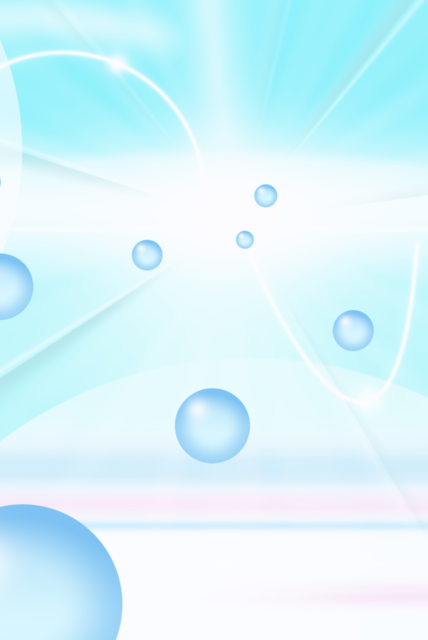
Give the GLSL for this background, as a WebGL 2 fragment shader.

```glsl
#version 300 es
precision highp float;
// Glassy bubbles floating over a pale aqua sky with a white central flare.
// Soft gradients form the sky and horizon; angular wedges form the rays;
// circles and a sampled Bezier curve form the dome, halo and light trails.

uniform vec2 u_resolution;
out vec4 fragColor;

// Positions use the canvas width as one unit; the height is 1.5.
const float HEIGHT = 1.5;
const vec2 FLARE = vec2(0.557, 0.98);
const vec3 DOME = vec3(0.586, -0.316, 0.977);
const vec3 HALO = vec3(-0.604, 1.152, 0.656);
const vec3 TRAIL = vec3(0.146, 1.045, 0.332);
const int TRAIL_STEPS = 24;

const vec3 WHITE = vec3(0.99, 0.99, 1.0);
const vec3 CYAN = vec3(0.53, 0.94, 0.985);
const vec3 AQUA = vec3(0.72, 0.965, 0.985);
const vec3 MIST = vec3(0.91, 0.985, 0.99);
const vec3 HORIZON_BLUE = vec3(0.79, 0.92, 0.985);
const vec3 PINK = vec3(0.985, 0.875, 0.96);
const vec3 RAY_SHADE = vec3(0.64, 0.83, 0.85);
const vec3 BUBBLE_BLUE = vec3(0.47, 0.75, 0.95);
const vec3 BUBBLE_PALE = vec3(0.84, 0.96, 0.995);

// Bubble centre and radius.
const vec3 BUBBLES[8] = vec3[8](
  vec3(0.623, 1.041, 0.027), vec3(0.574, 0.938, 0.021),
  vec3(0.345, 0.902, 0.036), vec3(0.828, 0.725, 0.048),
  vec3(0.498, 0.502, 0.088), vec3(0.0, 0.828, 0.078),
  vec3(0.053, 0.084, 0.234), vec3(-0.022, 1.072, 0.024));

// Ray angle, angular width and strength.
const vec3 RAYS[7] = vec3[7](
  vec3(0.90, 0.08, 0.42), vec3(2.83, 0.10, 0.38), vec3(-2.56, 0.09, 0.48),
  vec3(2.27, 0.05, 0.15), vec3(-1.03, 0.05, 0.16), vec3(0.14, 0.09, 0.18),
  vec3(1.36, 0.08, 0.13));

float bell(float x, float center, float width) {
  float t = (x - center) / width;
  return exp(-t * t);
}

float blob(vec2 p, vec2 center, vec2 size) {
  vec2 t = (p - center) / size;
  return exp(-dot(t, t));
}

float disc(vec2 p, vec3 circle, float soft) {
  return 1.0 - smoothstep(-soft, soft, length(p - circle.xy) - circle.z);
}

float segment(vec2 p, vec2 a, vec2 b) {
  vec2 d = b - a;
  return length(p - a - d * clamp(dot(p - a, d) / dot(d, d), 0.0, 1.0));
}

vec2 bezier(float t) {
  float s = 1.0 - t;
  return s * s * s * vec2(0.586, 0.904) + 3.0 * s * s * t * vec2(0.723, 0.582)
       + 3.0 * s * t * t * vec2(0.938, 0.31) + t * t * t * vec2(0.977, 0.924);
}

float streaks(vec2 p) {
  return sin(p.y * 75.0 + sin(p.x * 3.0)) * 0.5
       + sin(p.y * 143.0 + p.x * 2.0) * 0.3 + sin(p.y * 241.0 - p.x * 4.0) * 0.2;
}

vec3 sky(vec2 p) {
  vec3 col = mix(AQUA, CYAN, smoothstep(1.0, 1.3, p.y) * 0.88);
  float column = bell(p.x, 0.5, 0.29) * (1.0 - smoothstep(0.9, 1.1, p.y));
  col = mix(col, MIST, column * 0.85);
  // Pale swathes sweeping down from the top.
  float band = bell(p.y, 1.46 - 0.3 * p.x * p.x, 0.055) * (1.0 - smoothstep(0.3, 0.55, p.x));
  float cone = bell(p.x, 0.49 + 0.1 * (1.5 - p.y), 0.07) * smoothstep(1.05, 1.2, p.y);
  col = mix(col, WHITE, max(band * 0.62, cone * 0.55));
  float veil = 1.0 - smoothstep(1.12, 1.16, p.y + 0.12 * (p.x - 0.5) * (p.x - 0.5));
  col = mix(col, WHITE, veil * 0.45 * smoothstep(0.82, 1.02, p.y));
  col = mix(col, WHITE, bell(p.y, 1.01, 0.11) * 0.72);
  return mix(col, AQUA, bell(p.y, 0.54, 0.035) * bell(p.x, 0.0, 0.25) * 0.8);
}

vec3 horizon(vec3 col, vec2 p, float px) {
  float dome = disc(p, DOME, px * 1.5);
  vec3 ground = mix(WHITE, MIST, smoothstep(0.42, 0.52, p.y));
  float s = streaks(p);
  ground = mix(ground, HORIZON_BLUE, bell(p.y, 0.405, 0.055) * 0.88);
  ground = mix(ground, PINK, bell(p.y, 0.315, 0.03) * (0.65 + 0.3 * s));
  ground = mix(ground, HORIZON_BLUE, bell(p.y, 0.268, 0.012) * (0.8 + 0.15 * s));
  ground = mix(ground, PINK, blob(p, vec2(0.95, 0.105), vec2(0.27, 0.028)) * (0.6 + 0.25 * s));
  ground += 0.012 * s * bell(p.y, 0.34, 0.1);
  return mix(col, ground, dome * mix(0.95, 0.68, smoothstep(0.45, 0.65, p.y)));
}

vec3 addRays(vec3 col, vec2 p, float px) {
  vec2 v = p - FLARE;
  float reach = length(v), angle = atan(v.y, v.x);
  float fade = smoothstep(0.12, 0.4, reach) * (1.0 - smoothstep(0.65, 1.0, reach));
  for (int i = 0; i < 7; i++) {
    float d = mod(angle - RAYS[i].x + 3.14159, 6.28318) - 3.14159;
    float soft = px / max(reach, 0.05);
    float wedge = smoothstep(-soft, soft, d) * (1.0 - smoothstep(0.0, RAYS[i].y, d));
    col = mix(col, RAY_SHADE, wedge * fade * RAYS[i].z);
    col = mix(col, WHITE, bell(d, -0.02, 0.012) * fade * RAYS[i].z);
  }
  float fan = 0.5 + 0.3 * sin(angle * 23.0) + 0.2 * sin(angle * 41.0 + 1.0);
  return mix(col, WHITE, fan * fade * 0.16);
}

vec3 addTrails(vec3 col, vec2 p) {
  float upper = abs(length(p - TRAIL.xy) - TRAIL.z) + 2.0 * max(TRAIL.y - p.y, 0.0);
  float lower = 9.0;
  for (int i = 0; i < TRAIL_STEPS; i++) {
    float t = float(i) / float(TRAIL_STEPS);
    lower = min(lower, segment(p, bezier(t), bezier(t + 1.0 / float(TRAIL_STEPS))));
  }
  float d = min(upper, lower);
  col = mix(col, WHITE, 0.85 * bell(d, 0.0, 0.006) + 0.13 * bell(d, 0.0, 0.022));
  float sparks = blob(p, vec2(0.275, 1.35), vec2(0.024)) + blob(p, vec2(0.865, 0.563), vec2(0.03));
  return mix(col, WHITE, min(sparks, 1.0));
}

vec3 addBubble(vec3 col, vec2 p, vec3 bubble, float px) {
  vec2 q = (p - bubble.xy) / bubble.z;
  float shade = 0.65 * smoothstep(0.35, 1.05, length(q)) + 0.42 * smoothstep(-0.25, 1.0, q.y);
  vec3 glass = mix(BUBBLE_PALE, BUBBLE_BLUE, min(shade, 0.95));
  glass = mix(glass, WHITE, blob(q, vec2(-0.4, 0.45), vec2(0.3)) * 0.85);
  return mix(col, glass, disc(p, bubble, px));
}

void main() {
  vec2 p = gl_FragCoord.xy / u_resolution.y * HEIGHT;
  float px = HEIGHT / u_resolution.y;
  vec3 col = horizon(sky(p), p, px);
  col = addRays(col, p, px);
  // Central flare and its thin horizontal beam.
  col = mix(col, WHITE, blob(p, FLARE + vec2(0.0, 0.02), vec2(0.3, 0.19)));
  col = mix(col, WHITE, bell(p.y, 0.963, 0.007) * 0.65);
  col = addTrails(col, p);
  col = mix(col, WHITE, disc(p, HALO, px) * 0.62);
  for (int i = 0; i < 8; i++) col = addBubble(col, p, BUBBLES[i], px);
  fragColor = vec4(clamp(col, 0.0, 1.0), 1.0);
}
```
